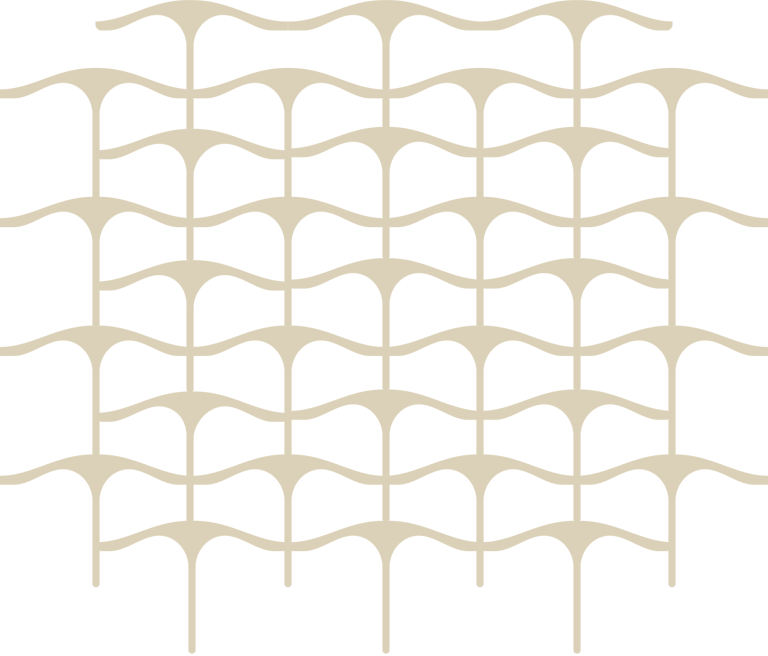
Give the GLSL for this pattern, as a WebGL 1 fragment shader.

```glsl
precision highp float;
// Beige lattice of canopy-shaped brackets on white: nine staggered rows that
// alternate three and four brackets. Each bracket is a distance function made
// of wavy arms, a flared neck and a round-ended stem; all are joined by min().

uniform vec2 u_resolution;

// p is measured from the crown of the bracket, y pointing down.
// lean shifts the stem to the left; edge is the distance past the arm trim.
float bracket(vec2 p, float lean, float edge) {
  float x = abs(p.x + lean * smoothstep(15.0, 50.0, p.y));

  // Arms: a cosine crown above, a gentler rise below, rounded lower tip
  float crown = 10.75 - 10.75 * cos(3.14159 * pow(min(x / 96.0, 1.0), 1.1));
  float underside = 15.0 + 15.5 * smoothstep(33.0, 82.0, x);
  float tip = length(max(vec2(edge, p.y - 24.5), 0.0)) - 6.0;
  float arm = max(max(p.y - underside, x - 98.0), tip);

  // Neck: what is left between two elliptical hollows
  vec2 hollow = max((vec2(33.0, 47.0) - vec2(x, p.y)) / vec2(29.5, 32.0), 0.0);
  float neck = max(max(x - 33.0, p.y - 47.0), 30.0 * (1.0 - length(hollow)));

  float head = max(min(arm, neck), crown - p.y);
  float stem = length(vec2(x, p.y - clamp(p.y, 10.0, 129.5))) - 3.6;
  return min(head, stem);
}

void main() {
  // Layout space: 768 x 657 units, origin at the upper left
  vec2 p = gl_FragCoord.xy / u_resolution * vec2(768.0, 657.0);
  p.y = 657.0 - p.y;
  float pixel = 768.0 / u_resolution.x;

  float d = 1000.0;
  for (int row = 0; row < 9; row++) {
    float level = floor(float(row) * 0.5);
    bool wide = mod(float(row), 2.0) > 0.5;
    float top = wide ? 68.0 + 129.0 * level : max(0.0, 131.5 * level - 4.5);
    float edge = wide ? -6.0 : abs(p.x - 384.0) - 282.5;

    for (int col = 0; col < 4; col++) {
      float i = float(col);
      vec2 crown = vec2(96.0 + 192.0 * i, top);
      float lean = 0.0;
      if (!wide) {
        if (col == 3) break;
        // Slight irregularities of the three-bracket rows
        crown.x += 96.0 + (col == 0 ? 0.0 : 3.0 - i);
        if (col == 0 && row == 0) crown.x -= 2.0;
        if (col == 0 && row > 0 && row < 8) {
          crown.y += 2.0;
          lean = 2.0;
        }
      }
      d = min(d, bracket(p - crown, lean, edge));
    }
  }

  float ink = 1.0 - smoothstep(-0.8 * pixel, 0.8 * pixel, d);
  gl_FragColor = vec4(mix(vec3(1.0), vec3(0.86, 0.82, 0.72), ink), 1.0);
}
```
